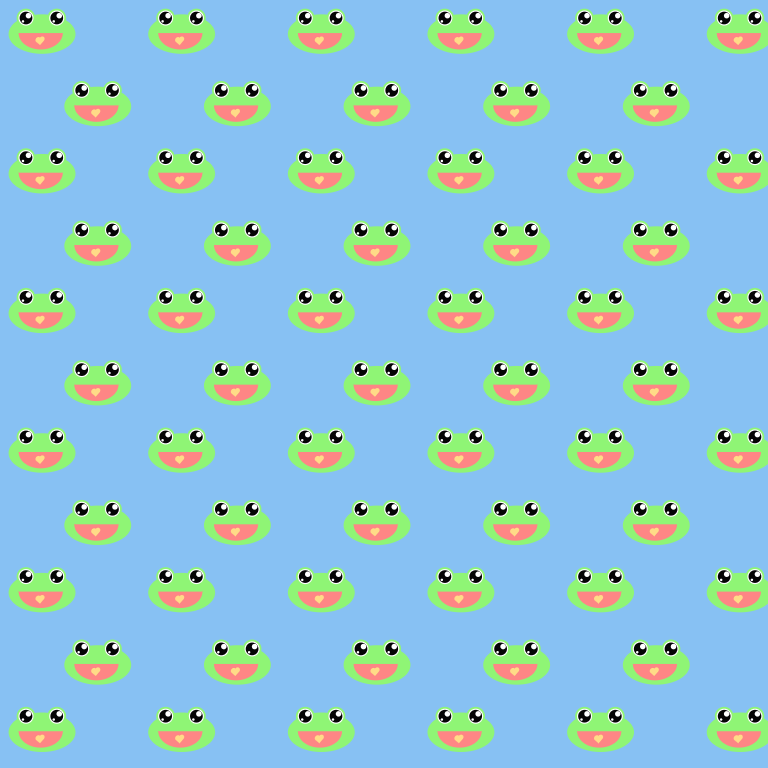
Reproduce this pattern procedurally as a WebGL 1 fragment shader.

```glsl
precision highp float;

uniform vec2 u_resolution;

// Layout, in repeats: two interleaved lattices of faces
const float REPEATS = 5.5;
const vec2 LATTICE_A = vec2(0.301, 0.256);
const vec2 LATTICE_B = vec2(0.700, 0.738);
const float HEAD_SCALE = 0.2395;

// Face proportions, in head half-widths
const vec2 HEAD_RADII = vec2(1.0, 0.59);
const vec2 EYE_CENTRE = vec2(-0.02, 0.48);
const float EYE_SPREAD = 0.46;
const float LID_RADIUS = 0.28;
const float EYE_RADIUS = 0.225;
const float PUPIL_RADIUS = 0.19;
const vec2 GLINT_POS = vec2(0.075, 0.07);
const float GLINT_RADIUS = 0.082;
const vec2 SPARK_POS = vec2(-0.09, -0.10);
const float SPARK_RADIUS = 0.036;
const vec2 MOUTH_CENTRE = vec2(-0.04, 0.03);
const vec2 MOUTH_RADII = vec2(0.66, 0.49);
const vec2 HEART_TIP = vec2(-0.06, -0.33);
const float HEART_SCALE = 0.225;
const float HEART_SKEW = 0.15;

// Palette
const vec3 SKY = vec3(0.53, 0.755, 0.953);
const vec3 SKIN = vec3(0.56, 0.96, 0.46);
const vec3 MOUTH = vec3(0.995, 0.525, 0.52);
const vec3 HEART = vec3(1.0, 0.86, 0.53);
const vec3 WHITE = vec3(1.0);
const vec3 BLACK = vec3(0.02);

float circle(vec2 p, float radius) {
  return length(p) - radius;
}

// Gradient-normalised ellipse distance
float ellipse(vec2 p, vec2 radii) {
  vec2 q = p / radii;
  return 0.5 * (dot(q, q) - 1.0) / max(length(q / radii), 1e-4);
}

// Heart of unit height with its tip at the origin
float heart(vec2 p) {
  p.x = abs(p.x);
  if (p.x + p.y > 1.0) return circle(p - vec2(0.25, 0.75), 0.3536);
  float notch = length(p - vec2(0.0, 1.0));
  float side = length(p - 0.5 * max(p.x + p.y, 0.0));
  return min(notch, side) * sign(p.x - p.y);
}

// Antialiased fill of the region where dist < 0
void paint(inout vec3 colour, vec3 ink, float dist, float pixel) {
  colour = mix(colour, ink, clamp(0.5 - dist / pixel, 0.0, 1.0));
}

void drawFrog(inout vec3 colour, vec2 p, float pixel) {
  vec2 eye = p - EYE_CENTRE;
  eye.x -= (eye.x < 0.0 ? -1.0 : 1.0) * EYE_SPREAD;

  // Head and eyelids
  float skin = min(ellipse(p, HEAD_RADII), circle(eye, LID_RADIUS));
  paint(colour, SKIN, skin, pixel);

  // Half-ellipse mouth with a slightly skewed heart
  vec2 m = p - MOUTH_CENTRE;
  paint(colour, MOUTH, max(ellipse(m, MOUTH_RADII), m.y), pixel);
  vec2 h = (p - HEART_TIP) / HEART_SCALE;
  h.y -= HEART_SKEW * h.x;
  paint(colour, HEART, heart(h) * HEART_SCALE, pixel);

  // Eyes, both lit from the same side
  paint(colour, WHITE, circle(eye, EYE_RADIUS), pixel);
  paint(colour, BLACK, circle(eye, PUPIL_RADIUS), pixel);
  paint(colour, WHITE, circle(eye - GLINT_POS, GLINT_RADIUS), pixel);
  paint(colour, WHITE, circle(eye - SPARK_POS, SPARK_RADIUS), pixel);
}

void drawLattice(inout vec3 colour, vec2 grid, vec2 origin, float pixel) {
  vec2 centre = floor(grid - origin + 0.5) + origin;
  // Only faces centred on the canvas are drawn
  if (max(centre.x, centre.y) > REPEATS) return;
  drawFrog(colour, (grid - centre) / HEAD_SCALE, pixel);
}

void main() {
  vec2 grid = gl_FragCoord.xy / u_resolution * REPEATS;
  float pixel = REPEATS / (min(u_resolution.x, u_resolution.y) * HEAD_SCALE);

  vec3 colour = SKY;
  drawLattice(colour, grid, LATTICE_A, pixel);
  drawLattice(colour, grid, LATTICE_B, pixel);
  gl_FragColor = vec4(colour, 1.0);
}
```
